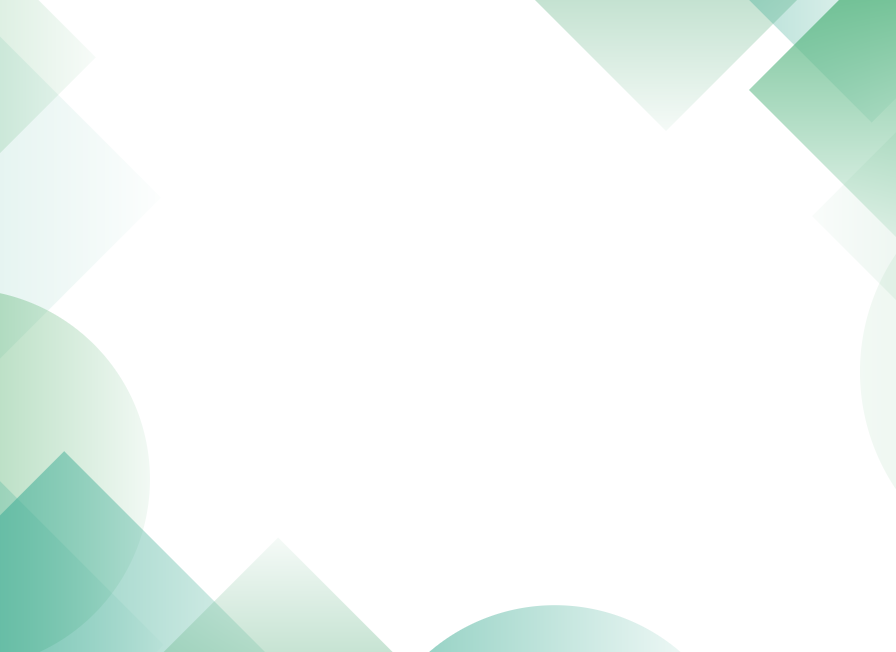
This background is drawn by a WebGL 2 fragment shader. Its source:

```glsl
#version 300 es
precision highp float;
// White background framed by translucent green diamonds and discs.
// Each shape is a distance function filled with one ink, whose opacity
// fades along x or y; overlapping layers are blended from back to front.

uniform vec2 u_resolution;
out vec4 fragColor;

const vec3 TEAL = vec3(0.30, 0.70, 0.61);
const vec3 LEAF = vec3(0.48, 0.76, 0.56);
const vec3 SAGE = vec3(0.45, 0.73, 0.57);
const vec3 EMERALD = vec3(0.36, 0.72, 0.52);

float disc(vec2 p, vec2 center, float radius) {
    return length(p - center) - radius;
}

// Square standing on its corner; reach is the center-to-corner length.
float diamond(vec2 p, vec2 center, float reach) {
    vec2 d = abs(p - center);
    return (d.x + d.y - reach) * 0.7071;
}

// Opacity running from alpha.x at span.x to alpha.y at span.y.
float fade(float t, vec2 span, vec2 alpha) {
    float k = clamp((t - span.x) / (span.y - span.x), 0.0, 1.0);
    return mix(alpha.x, alpha.y, k);
}

// Lays ink over the base inside the shape, with a one pixel soft edge.
vec3 layer(vec3 base, vec3 ink, float dist, float alpha) {
    float coverage = clamp(0.5 - dist * u_resolution.y, 0.0, 1.0);
    return mix(base, ink, coverage * alpha);
}

// Diamonds and large disc along the left side
vec3 leftSide(vec3 c, vec2 p) {
    c = layer(c, TEAL, diamond(p, vec2(-0.053, 0.697), 0.3),
              fade(p.x, vec2(0.0, 0.247), vec2(0.14, 0.015)));
    c = layer(c, LEAF, diamond(p, vec2(-0.153, 0.912), 0.3),
              fade(p.x, vec2(0.0, 0.147), vec2(0.25, 0.06)));
    c = layer(c, LEAF, disc(p, vec2(-0.062, 0.265), 0.292),
              fade(p.x, vec2(0.0, 0.229), vec2(0.50, 0.10)));
    c = layer(c, TEAL, diamond(p, vec2(-0.149, 0.011), 0.4),
              fade(p.x, vec2(0.0, 0.251), vec2(0.30, 0.03)));
    return layer(c, TEAL, diamond(p, vec2(0.0985, -0.192), 0.5),
                 fade(p.x, vec2(0.0, 0.407), vec2(0.66, 0.20)));
}

// Diamond and disc rising from the bottom edge
vec3 bottomSide(vec3 c, vec2 p) {
    c = layer(c, SAGE, diamond(p, vec2(0.4265, -0.2244), 0.4),
              fade(p.y, vec2(0.0, 0.1756), vec2(0.40, 0.07)));
    return layer(c, TEAL, disc(p, vec2(0.851, -0.223), 0.2948),
                 fade(p.x, vec2(0.658, 1.043), vec2(0.57, 0.11)));
}

// Overlapping diamonds and pale disc at the upper right
vec3 rightSide(vec3 c, vec2 p) {
    c = layer(c, SAGE, diamond(p, vec2(1.0215, 1.199), 0.4),
              fade(p.y, vec2(0.799, 1.0), vec2(0.07, 0.42)));
    c = layer(c, TEAL, diamond(p, vec2(1.337, 1.212), 0.4),
              fade(p.x, vec2(1.149, 1.376), vec2(0.40, 0.10)));
    c = layer(c, SAGE, diamond(p, vec2(1.5455, 0.6685), 0.3),
              fade(p.x, vec2(1.2455, 1.376), vec2(0.04, 0.12)));
    c = layer(c, LEAF, disc(p, vec2(1.6416, 0.430), 0.3226),
              fade(p.x, vec2(1.319, 1.376), vec2(0.10, 0.12)));
    return layer(c, EMERALD, diamond(p, vec2(1.5487, 0.862), 0.4),
                 fade(p.y, vec2(0.634, 1.0), vec2(0.13, 0.82)));
}

void main() {
    // Canvas height is one unit
    vec2 p = gl_FragCoord.xy / u_resolution.y;
    vec3 color = vec3(1.0);
    color = leftSide(color, p);
    color = bottomSide(color, p);
    color = rightSide(color, p);
    fragColor = vec4(color, 1.0);
}
```
